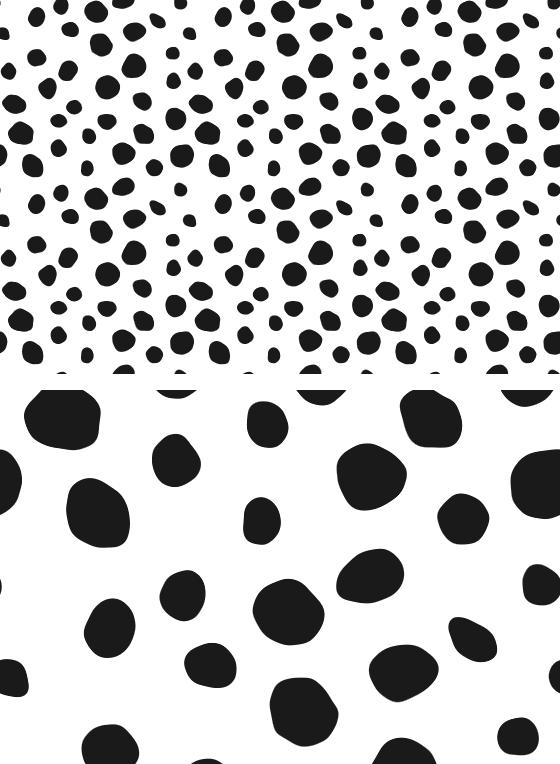
Top, the full canvas; bottom, a detail of the centre.
Give the GLSL for this pattern, as a Shadertoy shader.

```glsl
// Scattered dark pebble-like spots on white, as a seamless square tile repeated
// over the canvas. Jittered ellipses start from an oblique lattice that wraps in
// both directions; wrapping gradient noise makes their outlines slightly lumpy.

#define TILES     vec2(3.0, 2.0)     // tile repeats across the canvas
#define SPOTS     33                 // spots per tile
#define LATTICE   27                 // lattice step, gives near-hexagonal spacing
#define RADIUS    vec2(0.034, 0.065) // smallest and largest spot, in tiles
#define REACH     0.087              // radius plus jitter, keeps spots apart
#define STRETCH   0.15               // strongest elongation
#define BEND      0.032              // broad drift of the layout
#define LUMPS     0.011              // dents in the outlines
#define RIPPLE    0.005              // fine unevenness of the outlines
#define SEED      11
#define INK       vec3(0.10)
#define PAPER     vec3(1.0)

const float TAU = 6.28319;

// Three random values in 0..1 from integer coordinates
vec3 hash3(ivec3 cell) {
    uvec3 v = uvec3(cell) * 1664525u + 1013904223u;
    v.x += v.y * v.z; v.y += v.z * v.x; v.z += v.x * v.y;
    v ^= v >> 16u;
    v.x += v.y * v.z; v.y += v.z * v.x; v.z += v.x * v.y;
    return vec3(v >> 8u) / 16777216.0;
}

vec2 direction(float angle) {
    return vec2(cos(angle), sin(angle));
}

// Two independent gradient noises, wrapping once per tile
vec2 gradientNoise2(vec2 tilePos, float period, int seed) {
    vec2 p = tilePos * period;
    vec2 cell = floor(p), f = p - cell;
    vec2 fade = f * f * f * (f * (f * 6.0 - 15.0) + 10.0);
    vec2 sum = vec2(0.0);
    for (int k = 0; k < 4; k++) {
        vec2 corner = vec2(k & 1, k >> 1);
        ivec2 node = ivec2(mod(cell + corner + 0.5, period));
        vec3 angle = TAU * hash3(ivec3(node, seed));
        vec2 weight = mix(1.0 - fade, fade, corner);
        vec2 offset = f - corner;
        sum += weight.x * weight.y * vec2(dot(offset, direction(angle.x)),
                                          dot(offset, direction(angle.y)));
    }
    return sum;
}

// Approximate signed distance to an ellipse
float ellipseDistance(vec2 p, vec2 axes) {
    float k = length(p / axes);
    return k * (k - 1.0) / max(length(p / (axes * axes)), 0.0001);
}

float spotDistance(vec2 p, int id) {
    vec3 place = hash3(ivec3(id, 5, SEED));
    vec3 form = hash3(ivec3(id, 9, SEED));

    // Cubing modulo 33 shuffles the sizes, each one occurring once per tile
    float rank = float((id * id * id) % SPOTS) / float(SPOTS - 1);
    float radius = mix(RADIUS.x, RADIUS.y, rank);

    // Lattice point plus jitter; small spots have more room to wander
    vec2 centre = vec2(id, (id * LATTICE) % SPOTS) / float(SPOTS);
    centre += (REACH - radius) * sqrt(place.x) * direction(TAU * place.y);

    // Offset to the nearest wrapped copy
    vec2 q = p - centre;
    q -= floor(q + 0.5);

    // Mostly lying ellipses with a random tilt
    float stretch = 1.0 + STRETCH * form.x * (1.0 - 0.5 * rank);
    vec2 along = direction(1.4 * (form.y + form.z - 1.1));
    q = vec2(dot(q, along), dot(q, vec2(-along.y, along.x)));
    return ellipseDistance(q, radius * vec2(stretch, 1.0 / stretch));
}

float spotField(vec2 p) {
    float nearest = 1.0;
    for (int id = 0; id < SPOTS; id++) {
        nearest = min(nearest, spotDistance(p, id));
    }
    return nearest;
}

void mainImage(out vec4 fragColor, in vec2 fragCoord) {
    vec2 p = fragCoord / iResolution.xy * TILES;
    float pixel = TILES.y / iResolution.y;

    vec2 warped = p + BEND * gradientNoise2(p, 3.0, SEED + 3)
                    + LUMPS * gradientNoise2(p, 12.0, SEED + 4)
                    + RIPPLE * gradientNoise2(p, 23.0, SEED + 5);

    float ink = clamp(0.5 - spotField(warped) / pixel, 0.0, 1.0);
    fragColor = vec4(mix(PAPER, INK, ink), 1.0);
}
```
